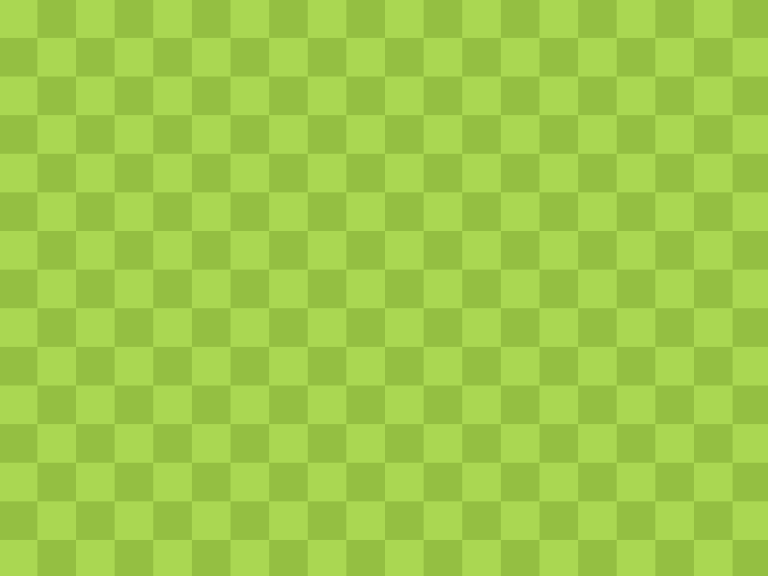
A WebGL 1 fragment shader for this pattern:

```glsl
precision highp float;

uniform vec2 u_resolution;

// Signed distance to the nearest cell edge, alternating in sign per cell
vec2 alternatingEdge(vec2 p) {
    return 0.5 - abs(mod(p + 0.5, 2.0) - 1.0);
}

void main() {
    // Grid coordinates: one unit per square, sized by canvas height
    float cellSize = 0.06705 * u_resolution.y;
    vec2 gridOrigin = vec2(0.5013, 0.5319) * u_resolution;
    vec2 grid = (gl_FragCoord.xy - gridOrigin) / cellSize;

    // Checker sign with edges smoothed over one pixel
    vec2 side = clamp(alternatingEdge(grid) * 2.0 * cellSize, -1.0, 1.0);
    float checker = 0.5 + 0.5 * side.x * side.y;

    vec3 darkGreen = vec3(0.58, 0.75, 0.26);
    vec3 lightGreen = vec3(0.667, 0.845, 0.32);
    gl_FragColor = vec4(mix(darkGreen, lightGreen, checker), 1.0);
}
```
